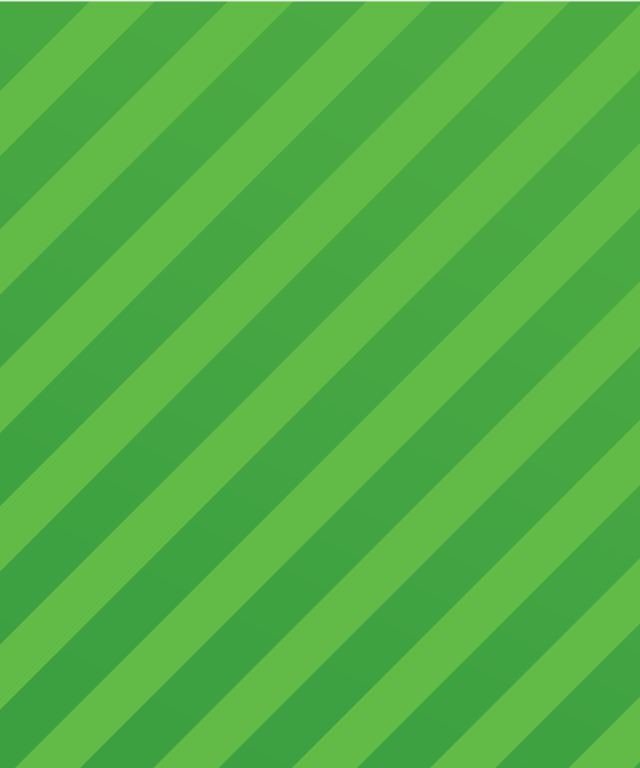
Reproduce this pattern procedurally as a WebGL 2 fragment shader.

```glsl
#version 300 es
precision highp float;

uniform vec2 u_resolution;
out vec4 fragColor;

// Stripe layout along x + depth, in canvas heights
const float PERIOD = 0.1802;
const float STRIPE_WIDTH = 0.0850;
const float FIRST_CENTER = 0.1610;

// Pale line along the top edge, in canvas heights
const float EDGE_HEIGHT = 0.0019;

// Colours
const vec3 STRIPE_GREEN = vec3(0.384, 0.733, 0.278);
const vec3 GROUND_LOW = vec3(0.234, 0.627, 0.254);
const vec3 GROUND_HIGH = vec3(0.298, 0.668, 0.262);
const vec3 EDGE_PALE = vec3(0.90, 0.95, 0.89);

// Share of the ground gradient that runs across and up
const vec2 GRADIENT_SHARE = vec2(0.3, 0.7);

// Coverage of a shape from its signed distance
float cover(float dist, float pixel) {
    return clamp(0.5 - dist / pixel, 0.0, 1.0);
}

// Signed distance to the nearest 45 degree stripe, negative inside
float stripeDistance(vec2 p) {
    float along = p.x + 1.0 - p.y;
    // Index zero is the first stripe; the corner before it stays plain
    float index = max(round((along - FIRST_CENTER) / PERIOD), 0.0);
    float offset = along - FIRST_CENTER - index * PERIOD;
    return (abs(offset) - 0.5 * STRIPE_WIDTH) * inversesqrt(2.0);
}

// Soft gradient behind the stripes, steepest in the middle
vec3 groundColor(vec2 uv) {
    float rise = smoothstep(0.0, 1.0, dot(uv, GRADIENT_SHARE));
    return mix(GROUND_LOW, GROUND_HIGH, rise);
}

void main() {
    vec2 uv = gl_FragCoord.xy / u_resolution;
    vec2 p = gl_FragCoord.xy / u_resolution.y;
    float pixel = 1.0 / u_resolution.y;

    // Flat stripes over the ground
    vec3 color = mix(groundColor(uv), STRIPE_GREEN, cover(stripeDistance(p), pixel));

    // Pale top edge
    color = mix(color, EDGE_PALE, cover(1.0 - EDGE_HEIGHT - p.y, pixel));
    fragColor = vec4(color, 1.0);
}
```
